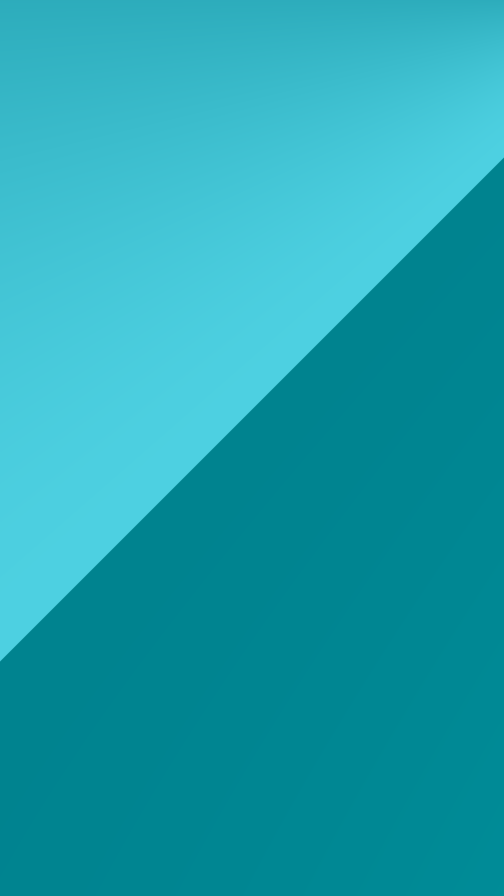
A Shadertoy shader for this background:

```glsl
#define EDGE_LEFT 0.2617
#define EDGE_RIGHT 0.8242
#define SKY_TOP vec3(0.175, 0.675, 0.735)
#define SKY_LOW vec3(0.302, 0.816, 0.882)
#define TEAL_NEAR vec3(0.0, 0.512, 0.560)
#define TEAL_FAR vec3(0.0, 0.548, 0.594)

// Light panel: brightens from the top border down to the diagonal
vec3 upperPanel(vec2 uv, float edge) {
    float descent = clamp((1.0 - uv.y) / (1.0 - edge), 0.0, 1.0);
    float remaining = 1.0 - descent;
    return mix(SKY_TOP, SKY_LOW, 1.0 - remaining * remaining);
}

// Deep panel: lightens away from the diagonal, mostly to the right
vec3 lowerPanel(vec2 uv, float edge) {
    float depth = max(edge - uv.y, 0.0) / EDGE_RIGHT;
    return mix(TEAL_NEAR, TEAL_FAR, depth * mix(0.35, 1.0, uv.x));
}

void mainImage(out vec4 fragColor, in vec2 fragCoord) {
    vec2 uv = fragCoord / iResolution.xy;
    float edge = mix(EDGE_LEFT, EDGE_RIGHT, uv.x);

    // Antialiased diagonal split
    float height = uv.y - edge;
    float softness = 0.5 * fwidth(height);
    float upper = smoothstep(-softness, softness, height);

    vec3 color = mix(lowerPanel(uv, edge), upperPanel(uv, edge), upper);
    fragColor = vec4(color, 1.0);
}
```
